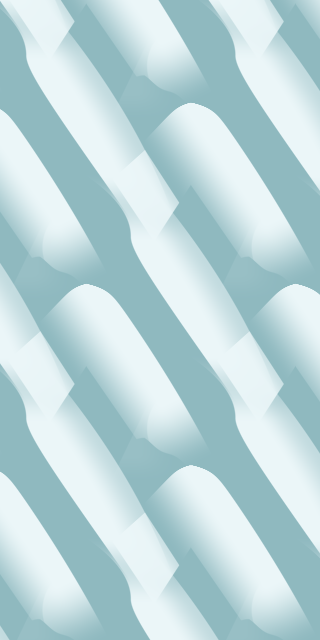
This pattern is drawn by a WebGL 1 fragment shader. Its source:

```glsl
precision highp float;
// Half-drop repeat of slanted, translucent white leaves and bands over flat teal.
uniform vec2 u_resolution;

#define CANVAS_WIDTH 384.0            // design units across the canvas
#define REPEAT vec2(251.0, 217.5)     // column spacing, half-drop row spacing
#define ANCHOR vec2(229.0, 222.0)     // peak of one motif, from the top left
#define TEAL vec3(0.56, 0.725, 0.75)
#define WHITE vec3(0.922, 0.965, 0.973)
#define VEIL_STRENGTH 0.10
#define LOBE_STRENGTH 0.45
#define EDGE_SOFTNESS 0.7             // in output pixels

float edgeWidth;

// Antialiased coverage of a signed distance, positive inside.
float inside(float d) {
  return smoothstep(-edgeWidth, edgeWidth, d * 0.8);
}

// A curve that starts level and bends towards a constant slope.
float bend(float t, float slope, float roundness) {
  t = max(t, 0.0);
  return slope * t * t / (t + roundness);
}

// Rounded leaf with a notch below its peak and a glowing lobe at its foot.
float leaf(vec2 p) {
  float fromTop = max(p.y + 99.0, 0.0);
  float flank = -55.0 + bend(p.y + 45.0, 0.7, 35.0);
  float shoulder = -12.0 - 0.95 * fromTop + 12.0 * exp(-fromTop / 4.0);
  float left = max(flank, shoulder);
  float right = 89.5 + 0.63 * p.y - 0.0005 * p.y * p.y - 22.0 * exp(-fromTop / 6.0);
  float foot = 88.0 + 0.6 * max(p.x - 70.0, 0.0) + 2.0 * sin(p.x * 0.16);
  float notch = min(p.x + 0.65 * p.y, 0.69 * p.y - p.x);
  float shape = inside(p.x - left) * inside(right - p.x) * inside(p.y + 99.0)
              * inside(foot - p.y) * (1.0 - inside(notch));

  float light = smoothstep(-25.0, 60.0, p.x - 0.69 * p.y);
  float lobe = inside(52.0 - length(p - vec2(125.0, 75.0)));
  light = mix(light, 1.0, LOBE_STRENGTH * lobe);
  light *= 1.0 - smoothstep(90.0, 185.0, 0.5 * p.x + p.y);
  return shape * light;
}

// Long wavy band, shaded along its upper right edge.
float band(vec2 p) {
  float curl = max(62.0 - p.y, 0.0);
  float left = -72.0 + bend(p.y - 62.0, 0.72, 25.0) - 0.01 * curl * curl;
  float rise = p.y - 34.0;
  float right = -21.0 + 0.78 * rise - 0.00095 * rise * rise;
  float shape = inside(p.x - left) * inside(right - p.x);
  float ends = smoothstep(0.0, 85.0, p.y + 15.0) * (1.0 - smoothstep(205.0, 268.0, p.y));
  float shade = mix(0.55, 1.0, smoothstep(0.0, 48.0, right - p.x));
  return shape * ends * shade;
}

// Pale ribbon that joins two bands and ends in a V.
float ribbon(vec2 p) {
  float left = -94.0 + 0.667 * (p.y + 7.0);
  float right = -55.0 + 0.65 * (p.y + 42.0);
  float shape = inside(p.x - left) * inside(p.x + 1.114 * p.y + 101.8)
              * inside(-0.65 * p.y - p.x) * inside(right - p.x);
  float shade = mix(0.65, 0.95, smoothstep(0.0, 22.0, right - p.x));
  return shape * shade * mix(1.0, 0.85, smoothstep(20.0, 70.0, p.y));
}

// Faint slanted veil on the teal beside the lobe.
float veil(vec2 p) {
  float slant = p.x - 74.0 + 0.48 * (p.y - 45.0);
  float fade = 1.0 - smoothstep(60.0, 110.0, p.x);
  return VEIL_STRENGTH * inside(slant) * fade
       * smoothstep(35.0, 60.0, p.y) * (1.0 - smoothstep(105.0, 140.0, p.y));
}

void main() {
  float unitsPerPixel = CANVAS_WIDTH / u_resolution.x;
  edgeWidth = EDGE_SOFTNESS * unitsPerPixel;
  vec2 fromTopLeft = vec2(gl_FragCoord.x, u_resolution.y - gl_FragCoord.y);
  vec2 p = fromTopLeft * unitsPerPixel - ANCHOR;

  // Each row shifts by half a column; overlapping motifs combine as light.
  float row = floor(p.y / REPEAT.y);
  float remaining = 1.0;
  for (int j = -1; j <= 1; j++) {
    float r = row + float(j);
    float x = p.x - 0.5 * REPEAT.x * r;
    float column = floor(x / REPEAT.x);
    for (int i = 0; i <= 1; i++) {
      vec2 q = vec2(x - REPEAT.x * (column + float(i)), p.y - REPEAT.y * r);
      remaining *= (1.0 - leaf(q)) * (1.0 - band(q));
      remaining *= (1.0 - ribbon(q)) * (1.0 - veil(q));
    }
  }
  gl_FragColor = vec4(mix(WHITE, TEAL, remaining), 1.0);
}
```
